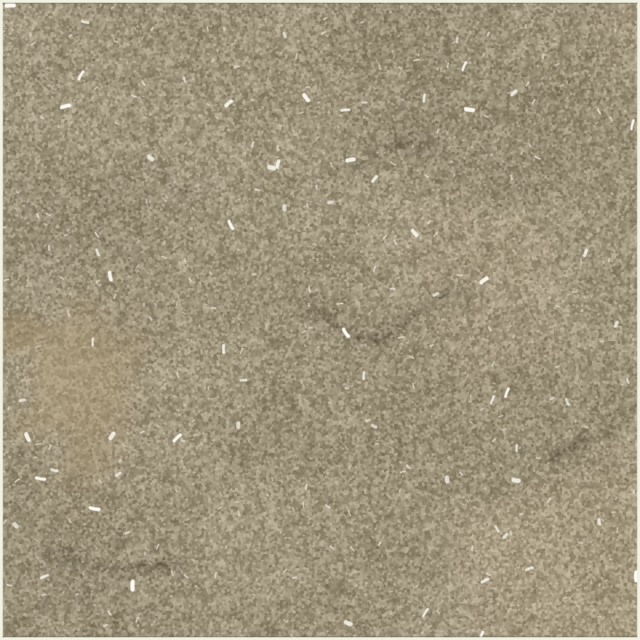
A WebGL 2 fragment shader for this texture:

```glsl
#version 300 es
precision highp float;

uniform vec2 u_resolution;
out vec4 fragColor;

#define STONE vec3(0.628, 0.588, 0.495)
#define WARM_STONE vec3(0.665, 0.600, 0.475)
#define PIT vec3(0.40, 0.36, 0.28)
#define CREAM vec3(0.86, 0.83, 0.75)
#define SHELL vec3(1.00, 0.99, 0.96)
#define SHARD vec3(0.73, 0.665, 0.54)
#define RIM vec3(0.95, 0.95, 0.89)
#define RIM_WIDTH 0.0045
#define GRAIN_CELLS 240.0
#define GRAIN_CONTRAST 0.20
#define VEIN_DEPTH 0.09

vec2 hash2(vec2 p) {
    vec3 q = fract(p.xyx * vec3(0.1031, 0.1030, 0.0973));
    q += dot(q, q.yzx + 33.33);
    return fract((q.xx + q.yz) * q.zy);
}

// Cellular noise with softly blended cell values, 0 to 1
float softCells(vec2 p) {
    vec2 home = floor(p);
    float sum = 0.0, weights = 0.0;
    for (int j = -1; j <= 1; j++)
    for (int i = -1; i <= 1; i++) {
        vec2 id = home + vec2(i, j);
        vec2 offset = id + hash2(id) - p;
        float weight = exp(-7.0 * dot(offset, offset));
        sum += weight * hash2(id + 41.7).x;
        weights += weight;
    }
    return sum / weights;
}

// Coverage of scattered, randomly turned rods; bend curves them
float flecks(vec2 uv, float cells, vec2 halfSize, float chance, float bend) {
    float aa = 1.0 / u_resolution.y;
    vec2 home = floor(uv * cells);
    float cover = 0.0;
    for (int j = -1; j <= 1; j++)
    for (int i = -1; i <= 1; i++) {
        vec2 id = home + vec2(i, j);
        vec2 traits = hash2(id + cells + 71.3);
        if (traits.x > chance) continue;
        vec2 size = hash2(id + cells + 137.9);
        vec2 p = uv - (id + hash2(id + cells)) / cells;
        float angle = 3.1416 * traits.y;
        float c = cos(angle), s = sin(angle);
        p = vec2(c * p.x + s * p.y, c * p.y - s * p.x);
        p.y += bend * p.x * p.x;
        vec2 h = halfSize * mix(vec2(0.5), vec2(1.0), size);
        float core = max(h.x - h.y, 0.0);
        float d = length(vec2(max(abs(p.x) - core, 0.0), p.y)) - h.y;
        cover = max(cover, (1.0 - smoothstep(-aa, aa, d)) * mix(0.6, 1.0, size.x));
    }
    return cover;
}

// Broken, wandering dark seams with a soft shadow
float veins(vec2 uv, float patchy) {
    float dark = 0.0;
    float wander = 0.03 * (softCells(uv * 9.0) - 0.5) + 0.012 * (softCells(uv * 38.0) - 0.5);
    for (int i = 0; i < 4; i++) {
        float k = float(i);
        float middle = mod(0.18 + 0.69 * k, 0.9);
        float reach = 0.13 + 0.05 * k;
        float path = 0.10 + 0.215 * k + 0.035 * sin(uv.x * 11.0 + 2.3 * k)
                   + 0.014 * sin(uv.x * 27.0 + k) + wander;
        float d = uv.y - path;
        float span = 1.0 - smoothstep(0.5 * reach, reach, abs(uv.x - middle));
        float seam = 0.75 * exp(-abs(d) / 0.003);
        float shadow = exp(-d * d / 0.00022);
        dark += span * (seam * (0.3 + 0.7 * patchy) + shadow * patchy);
    }
    return dark;
}

void main() {
    vec2 uv = gl_FragCoord.xy / u_resolution;

    // Broad clouds and smudges
    float cloud = softCells(uv * 4.0 + 3.1);
    float mottle = softCells(uv * 13.0 + 8.4);
    float patchy = smoothstep(0.42, 0.75, softCells(uv * 7.0 + 19.0));
    vec2 toPatch = (uv - vec2(0.12, 0.40)) * vec2(1.0, 0.75);
    float warm = 1.0 - smoothstep(0.07, 0.13, length(toPatch) + 0.10 * (mottle - 0.5));
    vec3 color = mix(STONE, WARM_STONE, 0.7 * warm + 0.25 * cloud * uv.x);
    color += 0.045 * (cloud - 0.5) + 0.045 * (mottle - 0.5);
    color -= 0.035 * patchy * smoothstep(0.45, 0.75, mottle);
    color -= VEIN_DEPTH * veins(uv, patchy) * vec3(1.0, 0.97, 0.88);

    // Pale shards gathered toward the right
    vec2 toBed = (uv - vec2(0.80, 0.66)) * vec2(0.8, 1.4);
    float bed = 1.0 - smoothstep(0.08, 0.22, length(toBed) + 0.10 * (mottle - 0.5));
    color = mix(color, SHARD, 0.5 * bed * flecks(uv, 26.0, vec2(0.021, 0.0018), 0.7, 7.0));

    // Sandy grain and pits
    float grain = softCells(uv * GRAIN_CELLS) - 0.5;
    float coarse = softCells(uv * GRAIN_CELLS * 0.45 + 5.0) - 0.5;
    color += GRAIN_CONTRAST * (1.0 - 0.4 * warm) * (grain + 0.4 * coarse);
    color = mix(color, PIT, 0.5 * flecks(uv, 105.0, vec2(0.0017, 0.0014), 0.14, 0.0));

    // Shell fragments, from dust to large chips
    float sparse = 1.0 - 0.6 * warm;
    float dust = flecks(uv, 78.0, vec2(0.0024, 0.0014), 0.22, 0.0);
    float small = flecks(uv, 33.0, vec2(0.0050, 0.0017), 0.21, 20.0);
    float large = flecks(uv, 14.0, vec2(0.0095, 0.0036), 0.34, 8.0);
    color = mix(color, CREAM, 0.65 * sparse * dust);
    color = mix(color, mix(CREAM, SHELL, 0.5), 0.85 * sparse * small);
    color = mix(color, SHELL, large);

    // Pale rim with a thin shadow along top and bottom
    vec2 inset = min(uv, 1.0 - uv);
    float edge = 1.0 / u_resolution.y;
    color *= 1.0 - 0.25 * (1.0 - smoothstep(RIM_WIDTH, RIM_WIDTH + 0.003, inset.y));
    float rim = 1.0 - smoothstep(RIM_WIDTH - edge, RIM_WIDTH + edge, min(inset.x, inset.y));
    color = mix(color, RIM, rim);

    fragColor = vec4(clamp(color, 0.0, 1.0), 1.0);
}
```
